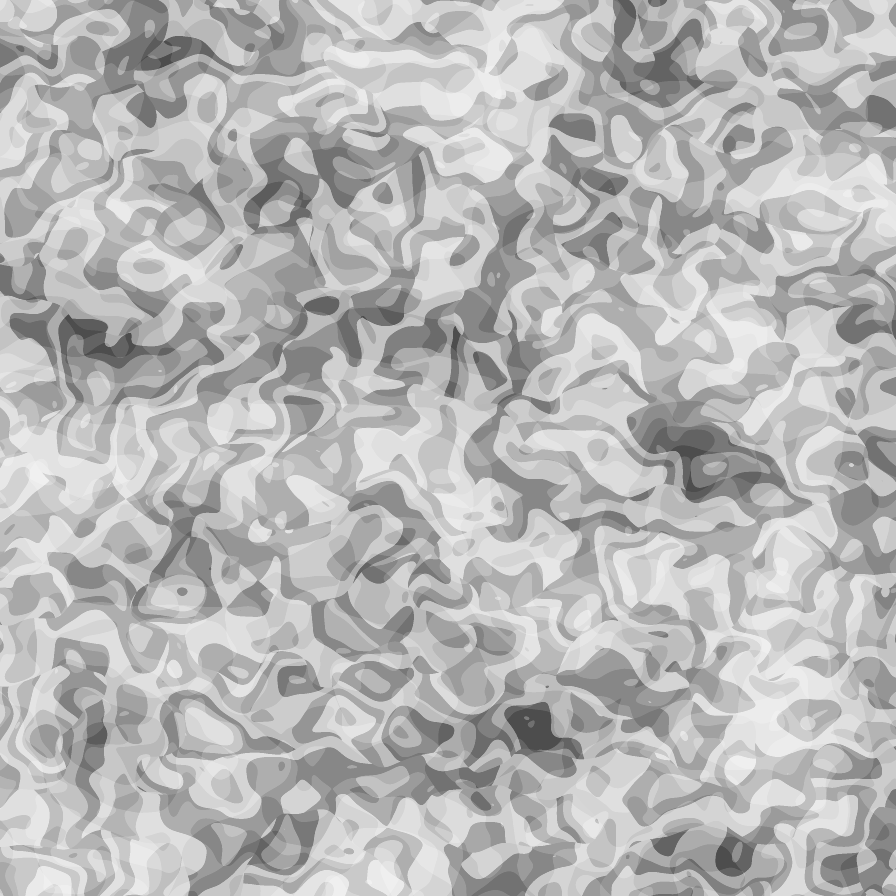
Give the GLSL for this pattern, as a WebGL 1 fragment shader.

```glsl
precision highp float;
uniform vec2 u_resolution;

#define STRETCH vec2(1.0, 1.12)
#define WARP_SCALE 20.0
#define WARP_AMOUNT 0.021
#define BROAD_SCALE 6.0
#define RING_SCALE 9.0
#define PATCH_SCALE 17.0
#define CHIP_SCALE 28.0
#define LAYER_WEIGHTS vec3(0.60, 0.80, 0.36)
#define WHITE_LEVEL 0.967
#define TONE_CONTRAST 0.188
#define TONE_KNEE 0.86
#define AA_GRID 3

const float TAU = 6.2831853;
const float GOLDEN = 0.618034;
const float AA_SPREAD = 0.8;

float hash(vec2 cell) {
  return fract(sin(dot(cell, vec2(127.1, 311.7))) * 43758.5453);
}

// Slope contribution of one lattice corner
float corner(vec2 cell, vec2 offset) {
  float angle = TAU * hash(cell);
  return dot(vec2(cos(angle), sin(angle)), offset);
}

// Gradient noise, roughly -0.7 to 0.7
float noise(vec2 p) {
  vec2 cell = floor(p);
  vec2 f = p - cell;
  vec2 u = f * f * f * (f * (f * 6.0 - 15.0) + 10.0);
  vec2 e = vec2(1.0, 0.0);
  float low = mix(corner(cell, f), corner(cell + e.xy, f - e.xy), u.x);
  float high = mix(corner(cell + e.yx, f - e.yx), corner(cell + e.xx, f - e.xx), u.x);
  return mix(low, high, u.y);
}

// Contour bands whose tones alternate irregularly, with unit variance
float bandTone(float height, float bands, float phase) {
  float level = floor(height * bands);
  return (fract(level * GOLDEN + phase) - 0.5) * sqrt(12.0);
}

// Contour steps that rise with the height, with unit variance
float stepTone(float height, float bands) {
  return (floor(height * bands) + 0.5) / bands * 4.0;
}

float shade(vec2 p) {
  p *= STRETCH;
  vec2 w = p * WARP_SCALE;
  p += WARP_AMOUNT * vec2(noise(w + 31.0), noise(w + 67.0));

  // Narrow rings and compact patches, each hiding the other
  vec2 r = p * RING_SCALE + 43.7;
  float rings = bandTone(noise(r) + 0.5 * noise(r * 2.0 + 5.3), 6.0, 0.3);
  float patches = bandTone(noise(p * PATCH_SCALE + 89.1), 3.0, 0.8);
  float cover = step(0.0, noise(p * RING_SCALE + 211.4));

  // Broad steps below and faint chips above
  float broad = stepTone(noise(p * BROAD_SCALE + 11.3), 5.0);
  float chips = bandTone(noise(p * CHIP_SCALE + 137.9), 2.0, 0.3);
  float tone = dot(vec3(broad, mix(rings, patches, cover), chips), LAYER_WEIGHTS);

  // Compress the lights, leave a long dark tail
  return WHITE_LEVEL - TONE_CONTRAST * log(1.0 + exp(TONE_KNEE - tone));
}

void main() {
  float size = min(u_resolution.x, u_resolution.y);
  float sum = 0.0;

  // Average a grid of samples to smooth the patch edges
  for (int j = 0; j < AA_GRID; j++) {
    for (int i = 0; i < AA_GRID; i++) {
      vec2 shift = (vec2(float(i), float(j)) + 0.5) / float(AA_GRID) - 0.5;
      sum += shade((gl_FragCoord.xy + shift * AA_SPREAD) / size);
    }
  }
  gl_FragColor = vec4(vec3(sum / float(AA_GRID * AA_GRID)), 1.0);
}
```
